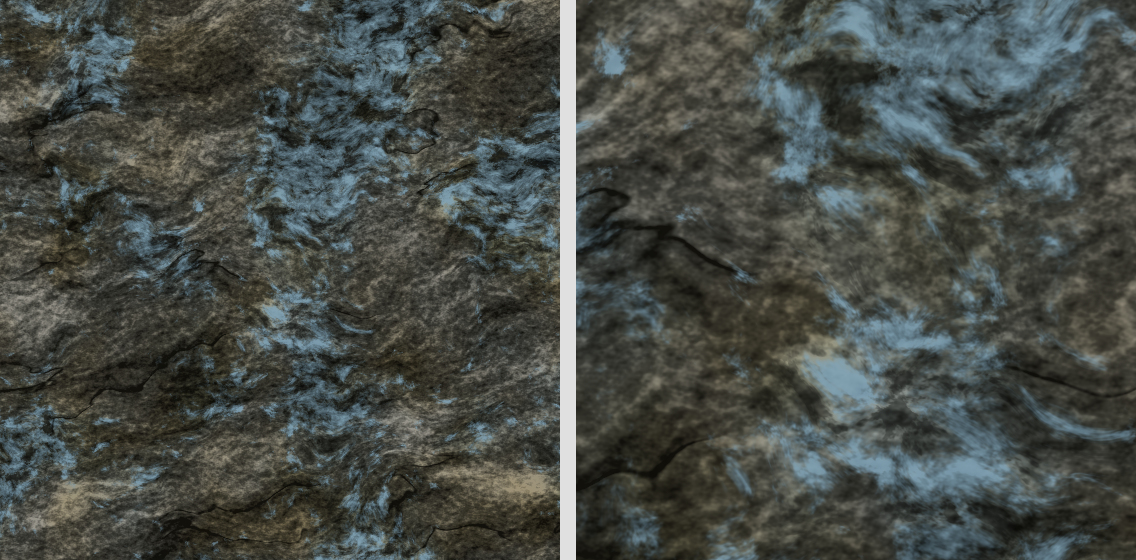
Left: the whole. Right: its middle third, enlarged.
This texture is drawn by a three.js fragment shader. Its source:

```glsl
varying vec2 vUv;

const vec3 SHADOW = vec3(0.065, 0.062, 0.045);
const vec3 STONE = vec3(0.250, 0.250, 0.226);
const vec3 PALE = vec3(0.590, 0.580, 0.540);
const vec3 UMBER_TINT = vec3(1.06, 0.98, 0.80);
const vec3 COOL_TINT = vec3(0.94, 1.03, 1.08);
const vec3 BLUE_DEEP = vec3(0.120, 0.155, 0.165);
const vec3 BLUE_BRIGHT = vec3(0.500, 0.640, 0.720);

const vec2 STRATA_SCALE = vec2(4.0, 7.5);
const float STRATA_TILT = 0.22;
const float WARP = 0.07;
const float RELIEF_STEP = 0.004;
const float RELIEF = 1.3;
const float GRAIN = 0.34;
const float CRACK_WIDTH = 0.035;
const float BLUE_AMOUNT = 0.85;
const float BLUE_BIAS = -0.21;

vec2 hash2(vec2 p) {
  vec3 h = fract(p.xyx * vec3(0.1031, 0.1030, 0.0973));
  h += dot(h, h.yzx + 33.33);
  return fract((h.xx + h.yz) * h.zy) * 2.0 - 1.0;
}

float noise(vec2 p) {
  vec2 cell = floor(p);
  vec2 f = p - cell;
  vec2 u = f * f * f * (f * (f * 6.0 - 15.0) + 10.0);
  vec2 e = vec2(1.0, 0.0);
  float a = dot(hash2(cell), f);
  float b = dot(hash2(cell + e.xy), f - e.xy);
  float c = dot(hash2(cell + e.yx), f - e.yx);
  float d = dot(hash2(cell + e.xx), f - e.xx);
  return mix(mix(a, b, u.x), mix(c, d, u.x), u.y);
}

mat2 rotation(float angle) {
  float c = cos(angle), s = sin(angle);
  return mat2(c, -s, s, c);
}

float fbm(vec2 p, int octaves, float gain) {
  mat2 turn = rotation(0.65) * 2.03;
  float sum = 0.0, amplitude = 1.0;
  p += 40.0;
  for (int i = 0; i < 7; i++) {
    if (i >= octaves) break;
    sum += amplitude * noise(p);
    amplitude *= gain;
    p = turn * p + 7.3;
  }
  return sum;
}

// Tilted layers with sharp creases
float rockHeight(vec2 q) {
  vec2 s = rotation(STRATA_TILT) * q * STRATA_SCALE;
  float crease = abs(noise(s * 1.7 + 61.0)) + 0.5 * abs(noise(s * 3.9 + 83.0));
  return fbm(s, 6, 0.58) - 0.9 * crease;
}

void main() {
  vec2 p = vUv;
  vec2 q = p + WARP * vec2(fbm(p * 4.0, 4, 0.5), fbm(p * 4.0 + 19.0, 4, 0.5));
  vec2 strata = rotation(STRATA_TILT) * q * STRATA_SCALE;

  // Rock tone: broad shading, layers, relief lit from above, grain
  float height = rockHeight(q);
  float relief = height - rockHeight(q + RELIEF_STEP * vec2(-0.4, 0.92));
  float grain = fbm(p * vec2(75.0, 100.0), 3, 0.75);
  float hollow = smoothstep(0.08, 0.42, fbm(q * vec2(4.0, 6.0) + 31.0, 5, 0.5));
  float pale = smoothstep(0.12, 0.48, fbm(strata * 1.1 + 53.0, 6, 0.62));
  float tone = 0.49 + 0.28 * fbm(q * vec2(3.0, 4.0) + 11.0, 4, 0.5);
  tone += 0.28 * (height + 0.22) + RELIEF * relief + GRAIN * grain;
  tone += 0.27 * pale - 0.17 * hollow;

  // Cracks, and overhangs that fade out below a sharp edge
  float seam = fbm(strata * vec2(0.6, 0.9) + 97.0, 5, 0.48);
  float broken = smoothstep(0.02, 0.22, noise(q * 4.5 + 71.0));
  float crack = (1.0 - smoothstep(0.0, CRACK_WIDTH, abs(seam))) * broken;
  float ledge = smoothstep(-0.20, 0.0, seam) * (1.0 - smoothstep(0.0, 0.025, seam));
  tone -= 0.32 * crack + 0.20 * ledge * broken;
  tone = clamp(tone, 0.0, 1.0);

  vec3 rock = mix(SHADOW, STONE, min(tone * 2.0, 1.0));
  rock = mix(rock, PALE, max(tone * 2.0 - 1.0, 0.0));
  float hue = fbm(q * 5.0 + 43.0, 4, 0.55);
  rock *= mix(vec3(1.0), UMBER_TINT, clamp(0.25 + hue + 0.6 * hollow, 0.0, 1.0));

  // Blue crust: ragged patches gathered along a wandering stream
  float course = 0.52 + 0.10 * sin(p.y * 7.0 + 0.8) + 0.12 * (p.y - 0.4);
  float offset = (p.x - course) / 0.17;
  float field = fbm(q * vec2(3.8, 3.4) + 23.0, 4, 0.55);
  field += 0.34 * exp(-offset * offset) + BLUE_BIAS;
  float speckle = fbm(q * vec2(26.0, 32.0) + 5.0, 5, 0.68);
  float halo = smoothstep(-0.30, 0.20, field);
  float crust = smoothstep(-0.06, 0.36, field + 0.62 * speckle);
  float glow = clamp(0.48 + 0.75 * speckle + 0.85 * (tone - 0.48), 0.0, 1.0);
  vec3 blue = mix(BLUE_DEEP, BLUE_BRIGHT, glow);

  rock *= mix(vec3(1.0), COOL_TINT, halo);
  float pits = halo * smoothstep(0.12, 0.42, -speckle);
  vec3 color = mix(rock, blue, BLUE_AMOUNT * crust) * (1.0 - 0.4 * pits);
  gl_FragColor = vec4(color, 1.0);
}
```
